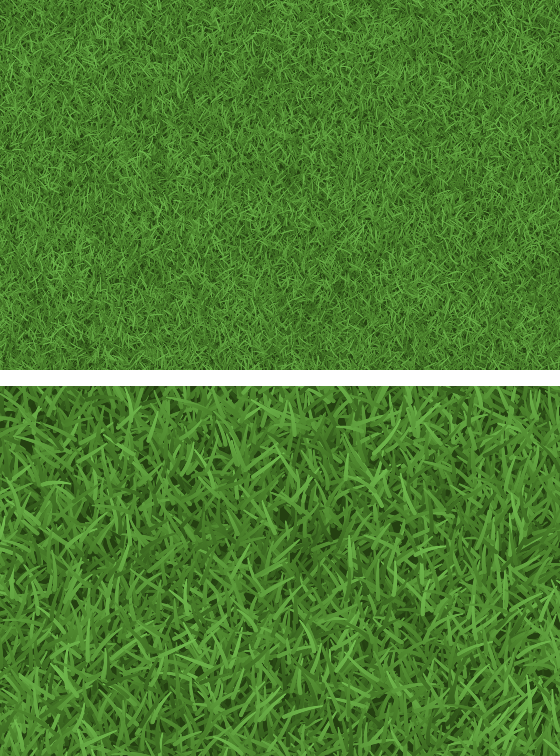
Top: the whole. Bottom: its middle third, enlarged.
Reproduce this texture procedurally as a WebGL 1 fragment shader.

```glsl
precision highp float;

uniform vec2 u_resolution;

// Sizes are fractions of the canvas height
const float LAYERS = 11.0;
const float CELL = 0.0215;
const float MIN_LENGTH = 0.022;
const float MAX_LENGTH = 0.039;
const float HALF_WIDTH = 0.0017;
const float FAN = 1.25;
const float BEND = 0.011;

const float BASE_SHADE = -0.06;
const float DEPTH_SHADE = 0.40;
const float RANDOM_SHADE = 0.58;
const float TIP_SHADE = 0.16;
const float PATCH_SHADE = 0.10;
const float PATCH_SCALE = 14.0;

const vec3 SOIL = vec3(0.14, 0.25, 0.065);
const vec3 SHADOW_GREEN = vec3(0.145, 0.265, 0.07);
const vec3 MID_GREEN = vec3(0.295, 0.51, 0.17);
const vec3 SUNLIT_GREEN = vec3(0.46, 0.75, 0.32);

vec4 hash4(vec3 p) {
  vec4 q = fract(p.xyzx * vec4(0.1031, 0.1030, 0.0973, 0.1099));
  q += dot(q, q.wzxy + 33.33);
  return fract((q.xxyz + q.yzzw) * q.zywx);
}

float valueNoise(vec2 p) {
  vec2 i = floor(p);
  vec2 f = fract(p);
  f = f * f * (3.0 - 2.0 * f);
  float a = hash4(vec3(i, 91.0)).x;
  float b = hash4(vec3(i + vec2(1.0, 0.0), 91.0)).x;
  float c = hash4(vec3(i + vec2(0.0, 1.0), 91.0)).x;
  float d = hash4(vec3(i + 1.0, 91.0)).x;
  return mix(mix(a, b, f.x), mix(c, d, f.x), f.y);
}

vec3 grassColor(float shade) {
  shade = clamp(shade, 0.0, 1.0);
  vec3 lower = mix(SHADOW_GREEN, MID_GREEN, min(shade * 2.0, 1.0));
  return mix(lower, SUNLIT_GREEN, max(shade * 2.0 - 1.0, 0.0));
}

// Returns coverage in x and position from root to tip in y
vec2 blade(vec2 p, float angle, float len, float bend, float pixel) {
  float s = sin(angle);
  float c = cos(angle);
  vec2 q = vec2(c * p.x - s * p.y, s * p.x + c * p.y);
  float t = q.y / len + 0.5;
  float along = clamp(t, 0.0, 1.0);
  float curve = bend * (along * along - 0.33);
  float slope = 2.0 * bend * along / len;
  float side = abs(q.x - curve) / sqrt(1.0 + slope * slope);
  float end = abs(t - along) * len;
  float width = HALF_WIDTH * mix(1.1, 0.4, along * along);
  float dist = length(vec2(side, end)) - width;
  return vec2(1.0 - smoothstep(-0.5 * pixel, 0.5 * pixel, dist), along);
}

void main() {
  vec2 uv = gl_FragCoord.xy / u_resolution.y;
  float pixel = 1.0 / u_resolution.y;
  float patches = (valueNoise(uv * PATCH_SCALE) - 0.5) * PATCH_SHADE;
  vec3 color = SOIL;

  // Layers of blades, from the shaded roots up to the sunlit tips
  for (float layer = 0.0; layer < LAYERS; layer++) {
    float depth = layer / (LAYERS - 1.0);
    vec2 shift = hash4(vec3(layer, 7.0, 3.0)).xy;
    vec2 grid = uv / CELL + shift + 10.0;
    vec2 home = floor(grid);

    for (float y = -1.0; y <= 1.0; y++) {
      for (float x = -1.0; x <= 1.0; x++) {
        vec2 cell = home + vec2(x, y);
        vec4 place = hash4(vec3(cell, layer + 1.0));
        vec4 look = hash4(vec3(cell, layer + 41.0));
        vec2 offset = (grid - cell - place.xy) * CELL;
        float angle = (place.z * 2.0 - 1.0) * FAN;
        float len = mix(MIN_LENGTH, MAX_LENGTH, place.w);
        float bend = (look.x * 2.0 - 1.0) * BEND;
        vec2 leaf = blade(offset, angle, len, bend, pixel);
        float shade = BASE_SHADE + DEPTH_SHADE * depth + RANDOM_SHADE * look.y
          + TIP_SHADE * (leaf.y - 0.5) + patches;
        color = mix(color, grassColor(shade), leaf.x);
      }
    }
  }

  gl_FragColor = vec4(color, 1.0);
}
```
